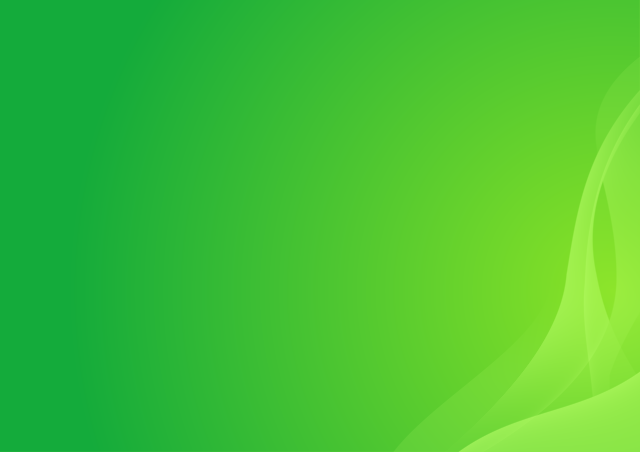
Give the GLSL for this background, as a WebGL 1 fragment shader.

```glsl
precision highp float;
// Green radial gradient with translucent flowing ribbons rising at the right.
uniform vec2 u_resolution;

#define ASPECT 1.412
#define GLOW_CENTER vec2(1.35, 0.357)
#define GLOW_RADIUS 1.195
#define GLOW_COLOR vec3(0.54, 0.89, 0.15)
#define DEEP_COLOR vec3(0.08, 0.67, 0.23)
#define LIGHT_COLOR vec3(0.73, 1.0, 0.42)
#define EDGE_SOFTNESS 0.002

// Cubic Bezier with evenly spaced controls, evaluated between a and b.
float curve(float v, float a, float b, vec4 c) {
  float t = clamp((v - a) / (b - a), 0.0, 1.0);
  float s = 1.0 - t;
  return dot(c, vec4(s * s * s, 3.0 * s * s * t, 3.0 * s * t * t, t * t * t));
}

// Two curves joined at height m.
float joined(float v, float a, float m, float b, vec4 lower, vec4 upper) {
  return v < m ? curve(v, a, m, lower) : curve(v, m, b, upper);
}

// Antialiased coverage of the positive side.
float cover(float d) {
  return smoothstep(-EDGE_SOFTNESS, EDGE_SOFTNESS, d);
}

// Light that starts at an edge and fades inward.
float sheen(float d, float width) {
  return cover(d) * exp(-max(d, 0.0) / width);
}

void main() {
  vec2 p = gl_FragCoord.xy / u_resolution * vec2(ASPECT, 1.0);
  float y = p.y;

  // Background glow
  float r = clamp(distance(p, GLOW_CENTER) / GLOW_RADIUS, 0.0, 1.0);
  vec3 color = mix(GLOW_COLOR, DEEP_COLOR, r);

  // Signed horizontal offsets from the ribbon edges
  float veil = p.x - curve(y, 0.0, 0.384, vec4(0.868, 0.965, 1.222, 1.213));
  float body = p.x - joined(y, 0.0, 0.393, 0.801,
    vec4(0.980, 1.130, 1.239, 1.250), vec4(1.250, 1.272, 1.290, 1.412));
  float strand = p.x - joined(y, 0.0, 0.375, 0.770,
    vec4(1.305, 1.325, 1.277, 1.290), vec4(1.290, 1.295, 1.315, 1.412));
  float inner = p.x - joined(y, 0.16, 0.393, 0.750,
    vec4(1.412, 1.360, 1.330, 1.316), vec4(1.316, 1.290, 1.325, 1.412));
  float fold = p.x - joined(y, 0.0, 0.375, 0.623,
    vec4(1.066, 1.276, 1.355, 1.360), vec4(1.360, 1.362, 1.345, 1.324));
  float crest = p.x - curve(y, 0.67, 0.875, vec4(1.317, 1.305, 1.325, 1.412));
  float shade = p.x - curve(y, 0.17, 0.31, vec4(1.345, 1.360, 1.385, 1.412));
  float mound = curve(p.x, 1.011, 1.412, vec4(0.0, 0.097, 0.083, 0.178)) - y;

  // Faint outer veils
  float veilLight = 0.14 * cover(veil) * (1.0 - smoothstep(0.14, 0.38, y));
  float crestLight = 0.12 * cover(crest) * smoothstep(0.60, 0.72, y);

  // Main ribbon, brightest along its left edge
  float strength = mix(0.16, 0.58, smoothstep(0.0, 0.34, y));
  strength *= 1.0 - 0.4 * smoothstep(0.60, 0.80, y);
  float width = mix(0.16, 0.045, smoothstep(0.15, 0.55, y));
  float light = strength * (0.45 * cover(body) + 0.55 * sheen(body, width));

  // Open leaf and shaded corner
  float leaf = cover(inner) * cover(-fold) * smoothstep(0.22, 0.30, y);
  light *= 1.0 - 0.85 * leaf * (1.0 - smoothstep(0.60, 0.64, y));
  light *= 1.0 - 0.35 * cover(shade) * (1.0 - smoothstep(0.28, 0.33, y));

  // Inner strand and the crease of the fold
  float band = cover(strand) * cover(-inner);
  light += band * (0.08 + 0.15 * sheen(strand, 0.012)) * smoothstep(0.0, 0.2, y);
  float crease = sheen(-fold, 0.012) * (1.0 - smoothstep(0.20, 0.40, y));
  light += 0.16 * crease;
  light = max(light, veilLight);
  light += crestLight * (1.0 - cover(body));

  // Front mound
  float moundLight = 0.42 + 0.24 * sheen(mound, 0.045) + 0.06 * crease;
  light = mix(light, moundLight, cover(mound));

  color = mix(color, LIGHT_COLOR, clamp(light, 0.0, 1.0));
  gl_FragColor = vec4(color, 1.0);
}
```
